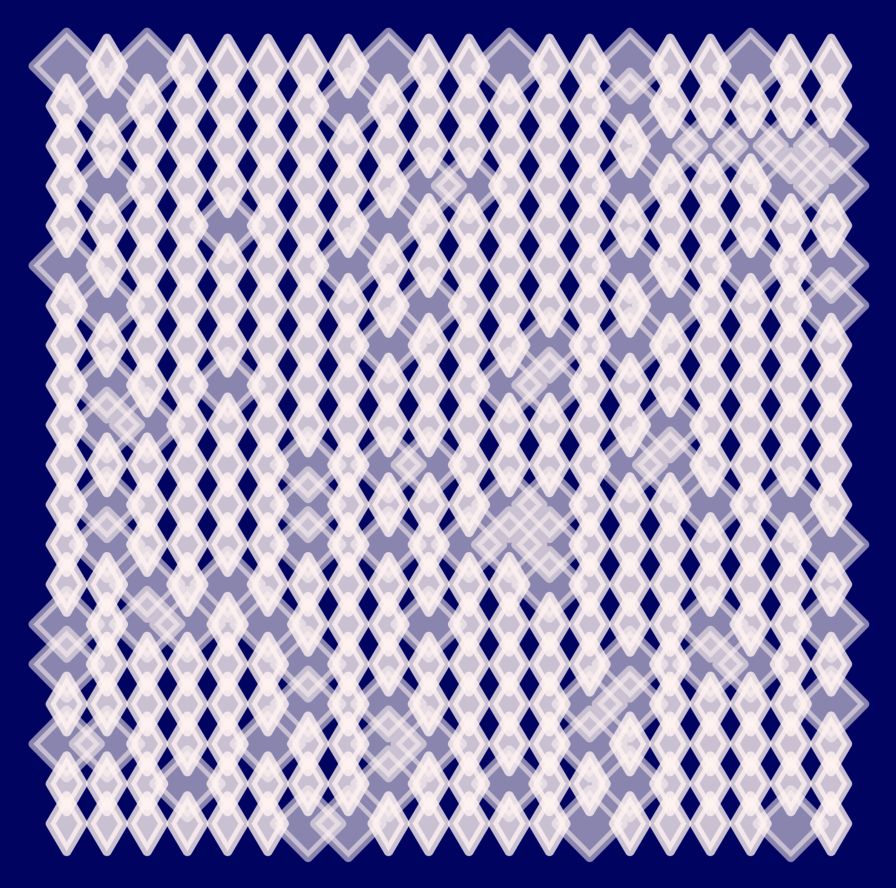
Reproduce this pattern procedurally as a WebGL 2 fragment shader.

```glsl
#version 300 es
precision highp float;
// A 20 by 20 lattice of translucent outlined rhombi on navy. Most cells hold a
// narrow, denser rhombus; random ones hold a wide, thinner one. Fills and
// strokes share one colour, so overlaps only multiply the light let through.

#define COUNT 20.0                  // cells across and down
#define PITCH 0.0449                // cell spacing as a share of the canvas
#define CENTRE vec2(0.501, 0.499)   // middle of the lattice
#define NARROW vec2(0.405, 0.695)   // half diagonals, in cells
#define WIDE vec2(0.83, 0.845)
#define STROKE 0.118                // half line width, in cells
#define LAYER_ALPHA 0.54            // opacity of one thin layer
#define WIDE_SHARE 0.25             // chance that a cell is wide
#define SEED 37u
#define NAVY vec3(0.005, 0.012, 0.38)
#define BLUSH vec3(1.0, 0.953, 0.945)

uniform vec2 u_resolution;
out vec4 fragColor;

// Random value from 0 to 1 for a lattice cell
float hashCell(vec2 cell) {
    uvec2 c = uvec2(ivec2(cell));
    uint h = c.x * 1597u + c.y * 51749u + SEED * 7919u;
    h = (h ^ (h >> 15u)) * 73244475u;
    h = (h ^ (h >> 13u)) * 73244475u;
    h ^= h >> 16u;
    return float(h & 65535u) / 65536.0;
}

// Signed distance to a rhombus with the given half diagonals
float rhombus(vec2 p, vec2 size) {
    p = abs(p);
    vec2 edge = vec2(-size.x, size.y);
    vec2 fromCorner = p - vec2(size.x, 0.0);
    float along = clamp(dot(fromCorner, edge) / dot(edge, edge), 0.0, 1.0);
    float side = p.x * size.y + p.y * size.x - size.x * size.y;
    return length(fromCorner - edge * along) * sign(side);
}

// Smooth coverage where the distance is negative
float cover(float d, float soft) {
    return 1.0 - smoothstep(-soft, soft, d);
}

void main() {
    // Cell coordinates, with whole numbers at the cell centres
    vec2 uv = gl_FragCoord.xy / u_resolution;
    vec2 p = (uv - CENTRE) / PITCH + 0.5 * (COUNT - 1.0);
    float soft = 0.8 / (PITCH * min(u_resolution.x, u_resolution.y));
    vec2 nearest = floor(p + 0.5);

    // Light passing through every fill and stroke around this point
    float through = 1.0;
    for (int j = -1; j <= 1; j++) {
        for (int i = -1; i <= 1; i++) {
            vec2 cell = nearest + vec2(i, j);
            if (any(lessThan(cell, vec2(0.0))) ||
                any(greaterThan(cell, vec2(COUNT - 0.5)))) continue;

            // Narrow rhombi are two layers thick
            bool isWide = hashCell(cell) < WIDE_SHARE;
            float thin = 1.0 - LAYER_ALPHA;
            float alpha = isWide ? LAYER_ALPHA : 1.0 - thin * thin;
            float d = rhombus(p - cell, isWide ? WIDE : NARROW);

            through *= 1.0 - alpha * cover(d, soft);
            through *= 1.0 - alpha * cover(abs(d) - STROKE, soft);
        }
    }

    fragColor = vec4(mix(BLUSH, NAVY, through), 1.0);
}
```
